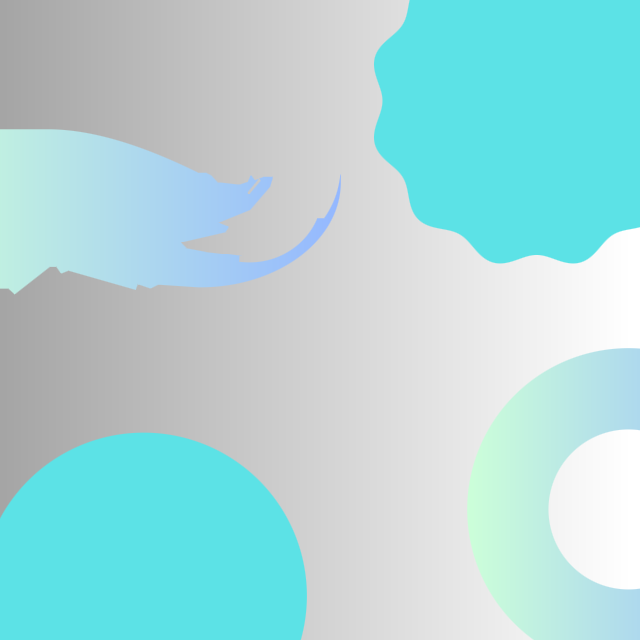
Write a Shadertoy shader that draws this background.

```glsl
// Grey gradient with a scalloped badge, a disc, a pastel ring and a brush stroke.

const vec3 CYAN = vec3(0.36, 0.886, 0.902);
const vec3 MINT = vec3(0.80, 1.00, 0.85);
const vec3 PERIWINKLE = vec3(0.58, 0.72, 1.00);

// Smooth coverage of a shape whose inside is negative
float cover(float d) {
    return clamp(0.5 - d / max(fwidth(d), 1e-5), 0.0, 1.0);
}

// Rises by "rise" while v goes from a to b
float ramp(float v, float a, float b, float rise) {
    return rise * clamp((v - a) / (b - a), 0.0, 1.0);
}

vec3 pastel(float x, float start, float end) {
    return mix(MINT, PERIWINKLE, clamp((x - start) / (end - start), 0.0, 1.0));
}

float disc(vec2 p, vec2 center, float radius) {
    return length(p - center) - radius;
}

float ring(vec2 p, vec2 center, float outer, float inner) {
    float r = length(p - center);
    return max(r - outer, inner - r);
}

float badge(vec2 p, vec2 center, float radius, float wave, float lobes) {
    vec2 q = p - center;
    return length(q) - radius + wave * cos(lobes * atan(q.y, q.x));
}

float ellipse(vec2 q, vec2 radii) {
    return (length(q / radii) - 1.0) * radii.y;
}

float capsule(vec2 p, vec2 a, vec2 b, float radius) {
    vec2 ab = b - a;
    float t = clamp(dot(p - a, ab) / dot(ab, ab), 0.0, 1.0);
    return length(p - a - ab * t) - radius;
}

// Upper outline: a smooth shoulder, then bristle marks
float strokeTop(float x) {
    float d = clamp(x - 0.075, 0.0, 0.265);
    float y = 0.798 - 1.75 * d * d / (1.0 + 1.8 * d);
    y += ramp(x, 0.310, 0.322, 0.006) - ramp(x, 0.330, 0.341, 0.006);
    y += ramp(x, 0.375, 0.387, 0.004) - ramp(x, 0.345, 0.371, 0.003);
    y += ramp(x, 0.387, 0.392, 0.011) - ramp(x, 0.392, 0.398, 0.008);
    return y + ramp(x, 0.400, 0.412, 0.005);
}

// Lower outline: a ragged notch, then a curve into the tail
float strokeBottom(float x) {
    float y = 0.549 - ramp(x, 0.013, 0.023, 0.009);
    y += ramp(x, 0.023, 0.078, 0.043) - ramp(x, 0.088, 0.095, 0.010);
    y += ramp(x, 0.097, 0.107, 0.004) - ramp(x, 0.107, 0.212, 0.030);
    y += ramp(x, 0.212, 0.215, 0.008) - ramp(x, 0.218, 0.234, 0.0055);
    y += ramp(x, 0.236, 0.247, 0.0055) - ramp(x, 0.250, 0.310, 0.004);
    float bend = max(x - 0.3125, 0.0);
    return y + 1.7 * bend * bend;
}

// Right outline: the gap between the two fingers of paint
float strokeRight(float y) {
    float x = 0.374 - ramp(y, 0.6015, 0.6045, 0.042);
    x -= ramp(y, 0.6045, 0.612, 0.040) + ramp(y, 0.612, 0.621, 0.009);
    x += ramp(y, 0.621, 0.637, 0.069) + ramp(y, 0.637, 0.644, 0.005);
    x += ramp(y, 0.652, 0.672, 0.049) - ramp(y, 0.646, 0.652, 0.015);
    return x + ramp(y, 0.672, 0.708, 0.031) + ramp(y, 0.708, 0.721, 0.004);
}

// Curved tail between two ellipses, ending in a thin tip
float strokeTail(vec2 p) {
    vec2 q = vec2(max(p.x - 0.3125, 0.0), min(p.y - 0.715, 0.0));
    float outer = ellipse(q, vec2(0.22, 0.164));
    float inner = ellipse(p - vec2(0.39, 0.70), vec2(0.114, 0.11));
    float sweep = max(max(outer, -inner), max(0.36 - p.x, p.y - 0.659));
    float taper = max(outer, -outer - 0.127 * (0.73 - p.y));
    float tip = max(max(taper, 0.5 - p.x), max(p.y - 0.727, 0.65 - p.y));
    return min(sweep, tip);
}

float brushStroke(vec2 p) {
    float body = max(p.y - strokeTop(p.x), strokeBottom(p.x) - p.y);
    body = max(body, p.x - strokeRight(p.y));
    float slit = capsule(p, vec2(0.389, 0.699), vec2(0.405, 0.718), 0.002);
    return min(max(body, -slit), strokeTail(p));
}

void mainImage(out vec4 fragColor, in vec2 fragCoord) {
    vec2 p = fragCoord / iResolution.y;

    // Grey to white backdrop
    vec3 color = vec3(min(0.645 + 0.36 * p.x, 1.0));

    // Flat cyan shapes
    float scallop = badge(p, vec2(0.8385, 0.8425), 0.2513, 0.0104, 12.0);
    float circle = disc(p, vec2(0.2245, 0.0690), 0.2550);
    color = mix(color, CYAN, cover(min(scallop, circle)));

    // Pastel ring and brush stroke
    float hoop = ring(p, vec2(0.982, 0.204), 0.252, 0.125);
    color = mix(color, pastel(p.x, 0.730, 1.234), cover(hoop));
    color = mix(color, pastel(p.x, -0.156, 0.531), cover(brushStroke(p)));

    fragColor = vec4(color, 1.0);
}
```
